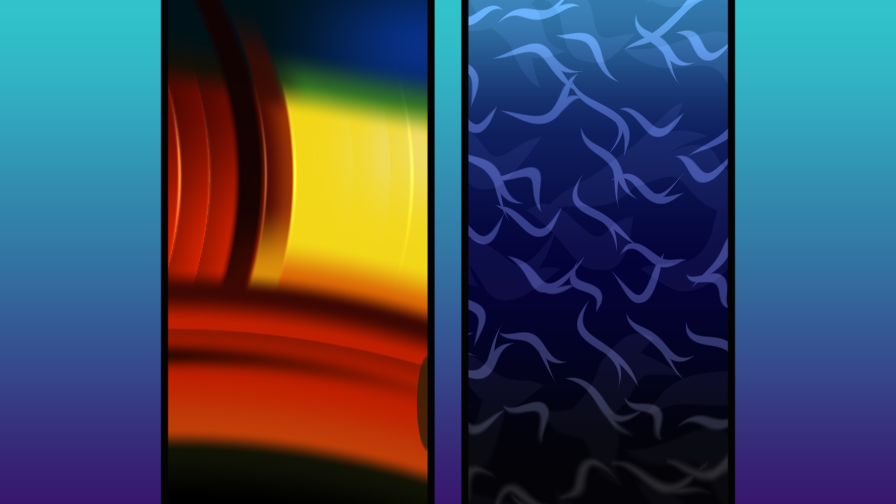
Give the GLSL for this background, as a WebGL 2 fragment shader.

```glsl
#version 300 es
precision highp float;

uniform vec2 u_resolution;
out vec4 outColor;

#define PANEL_X 0.298
#define PANEL_HALF 0.2575
#define FRAME_HALF 0.2715
#define STROKE_CELL 0.118
#define STROKE_WIDTH 0.075
#define BLOB_CELL 0.2
#define BLOB_WIDTH 0.17
#define ARC_BEND 1.35
#define ARC_HEIGHT 0.65

float hash(vec2 p) {
    return fract(sin(dot(p, vec2(127.1, 311.7))) * 43758.5453);
}

// Soft bump around a centre
float bump(float x, float centre, float radius) {
    float d = (x - centre) / radius;
    return exp(-d * d);
}

vec3 backdrop(float y) {
    vec3 low = mix(vec3(0.22, 0.07, 0.42), vec3(0.20, 0.43, 0.63), smoothstep(-0.1, 0.55, y));
    return mix(low, vec3(0.19, 0.77, 0.80), smoothstep(0.35, 1.05, y));
}

// Folded ribbons below the hill line; u is the depth under it
vec3 ribbons(float s, float u) {
    vec3 c = mix(vec3(0.24, 0.03, 0.01), vec3(0.75, 0.12, 0.0), smoothstep(0.025, 0.085, u));
    c *= 1.0 - 0.75 * (1.0 - 0.8 * s) * bump(u, 0.15, 0.022);
    c *= 1.0 - 0.25 * smoothstep(0.095, 0.1, u) * (1.0 - smoothstep(0.1, 0.14, u));
    c = mix(c, vec3(0.75, 0.29, 0.04), 0.7 * smoothstep(0.18, 0.3, u));
    vec3 floorColor = vec3(0.06, 0.07, 0.02) * (1.0 - smoothstep(0.34, 0.44, u));
    return mix(c, floorColor, smoothstep(0.295, 0.34, u));
}

vec3 warmPanel(vec2 q) {
    float s = q.x, t = q.y;
    float hill = 0.445 - 0.075 * s * s;
    float above = t - hill;
    float roof = t - 0.86 + 0.09 * s;
    float w = s + ARC_BEND * (t - ARC_HEIGHT) * (t - ARC_HEIGHT);
    float glint = bump(t, ARC_HEIGHT, 0.11);

    // Yellow field with pale upright streaks
    vec3 yellow = mix(vec3(0.85, 0.38, 0.02), vec3(0.95, 0.84, 0.09), smoothstep(0.01, 0.1, above));
    float streak = 0.6 + 0.4 * smoothstep(0.1, 0.9, fract(w * 7.0));
    yellow = mix(yellow, vec3(0.93, 0.87, 0.50), 0.75 * streak * bump(t, 0.7, 0.11) * smoothstep(0.5, 0.95, s));

    // Red folds, brown fold and dark band
    float fold = fract((w - 0.045) / 0.115);
    vec3 red = mix(vec3(0.42, 0.04, 0.01), vec3(0.82, 0.13, 0.0), 1.0 - smoothstep(0.5, 0.82, t));
    red *= 0.72 + 0.28 * fold;
    vec3 brown = mix(vec3(0.30, 0.04, 0.01), vec3(0.60, 0.20, 0.02), smoothstep(0.375, 0.485, w));
    brown = mix(brown, vec3(0.85, 0.55, 0.04), 1.0 - smoothstep(0.46, 0.6, t));
    vec3 c = mix(red, brown, smoothstep(0.36, 0.385, w));
    c = mix(c, yellow, smoothstep(0.475, 0.495, w));

    // Night sky over a green fringe
    vec3 sky = mix(vec3(0.0, 0.07, 0.09), vec3(0.03, 0.19, 0.53), smoothstep(0.3, 1.0, s) * bump(t, 0.91, 0.14));
    vec3 green = mix(vec3(0.08, 0.06, 0.02), vec3(0.22, 0.48, 0.14), smoothstep(0.4, 0.6, w));
    c = mix(c, green, smoothstep(-0.045, 0.025, roof));
    c = mix(c, sky, smoothstep(0.0, 0.09, roof));
    float brownTop = smoothstep(0.37, 0.39, w) * (1.0 - smoothstep(0.45, 0.49, w));
    c = mix(c, vec3(0.24, 0.04, 0.01), 0.8 * brownTop * smoothstep(-0.06, 0.0, roof) * (1.0 - smoothstep(0.04, 0.16, roof)));
    float band = smoothstep(0.25, 0.285, w) * (1.0 - smoothstep(0.35, 0.385, w));
    c = mix(c, vec3(0.07, 0.01, 0.01), band * mix(0.75, 0.97, smoothstep(0.45, 0.6, t)));

    // Bright rims along the arcs
    float rims = bump(w, 0.045, 0.006) + 0.25 * bump(w, 0.16, 0.006);
    rims += 0.6 * bump(w, 0.377, 0.005) + 0.7 * bump(w, 0.487, 0.006) + 0.3 * bump(w, 0.94, 0.006);
    c += vec3(0.6, 0.5, 0.25) * rims * glint;

    c = mix(ribbons(s, -above), c, smoothstep(-0.02, 0.025, above));
    float lens = length((q - vec2(1.0, 0.2)) / vec2(0.042, 0.095));
    return mix(c, vec3(0.2, 0.13, 0.03), 0.85 * (1.0 - smoothstep(0.9, 1.05, lens)));
}

// Scattered tapered curls, each with a prong splitting off one end
float curls(vec2 p, float cell, float width, float soft, float seed) {
    vec2 id = floor(p / cell);
    float cover = 0.0;
    for (int j = -1; j <= 1; j++)
    for (int i = -1; i <= 1; i++) {
        vec2 c = id + vec2(i, j);
        float a = hash(c + seed), b = hash(c + seed + 17.3), e = hash(c + seed + 41.7);
        float angle = mix(-1.1, 0.6, a), len = mix(0.45, 0.85, b), bend = mix(-0.4, 0.4, e);
        vec2 q = p / cell - c - 0.5 - 0.5 * (vec2(b, e) - 0.5);
        q = vec2(cos(angle) * q.x + sin(angle) * q.y, cos(angle) * q.y - sin(angle) * q.x);
        float x = q.x / len, phase = 3.0 * x + 6.28 * a;
        float offset = q.y - 0.16 * sin(phase) - bend * x * x;
        float slope = (0.48 * cos(phase) + 2.0 * bend * x) / len;
        float prong = 0.45 * sign(bend) * max(x, 0.0) * max(x, 0.0) * step(0.4, b);
        float d = min(abs(offset), abs(offset + prong) + 0.02) / sqrt(1.0 + slope * slope);
        d = max(d - width * max(1.0 - x * x, 0.0), (abs(x) - 1.0) * len);
        cover = max(cover, 1.0 - smoothstep(-soft, soft, d * cell));
    }
    return cover;
}

vec3 waterPanel(vec2 p, float pixel) {
    float y = p.y;
    vec3 c = mix(vec3(0.01, 0.01, 0.03), vec3(0.015, 0.01, 0.22), smoothstep(0.05, 0.5, y));
    c = mix(c, vec3(0.06, 0.13, 0.38), smoothstep(0.45, 0.8, y));
    c = mix(c, vec3(0.20, 0.48, 0.68), smoothstep(0.72, 1.02, y));
    p += 0.012 * sin(p.yx * vec2(23.0, 19.0));
    float soft = pixel + 0.007 * (1.0 - smoothstep(0.05, 0.25, y));
    vec3 tint = mix(vec3(0.16), vec3(0.22, 0.24, 0.33), smoothstep(0.05, 0.35, y));
    c += 0.17 * tint * curls(p, BLOB_CELL, BLOB_WIDTH, soft, 5.0);
    return c + 0.85 * tint * curls(p, STROKE_CELL, STROKE_WIDTH, soft, 2.0);
}

void main() {
    float pixel = 1.0 / u_resolution.y;
    vec2 p = (gl_FragCoord.xy - vec2(0.5 * u_resolution.x, 0.0)) * pixel;
    float d = abs(abs(p.x) - PANEL_X);
    vec2 q = vec2((p.x + PANEL_X) / PANEL_HALF * 0.5 + 0.5, p.y);
    vec3 inside = p.x < 0.0 ? warmPanel(q) : waterPanel(p, pixel);
    vec3 frame = mix(vec3(0.01), backdrop(p.y), smoothstep(-pixel, pixel, d - FRAME_HALF));
    vec3 color = mix(inside, frame, smoothstep(-pixel, pixel, d - PANEL_HALF));
    outColor = vec4(clamp(color, 0.0, 1.0), 1.0);
}
```
